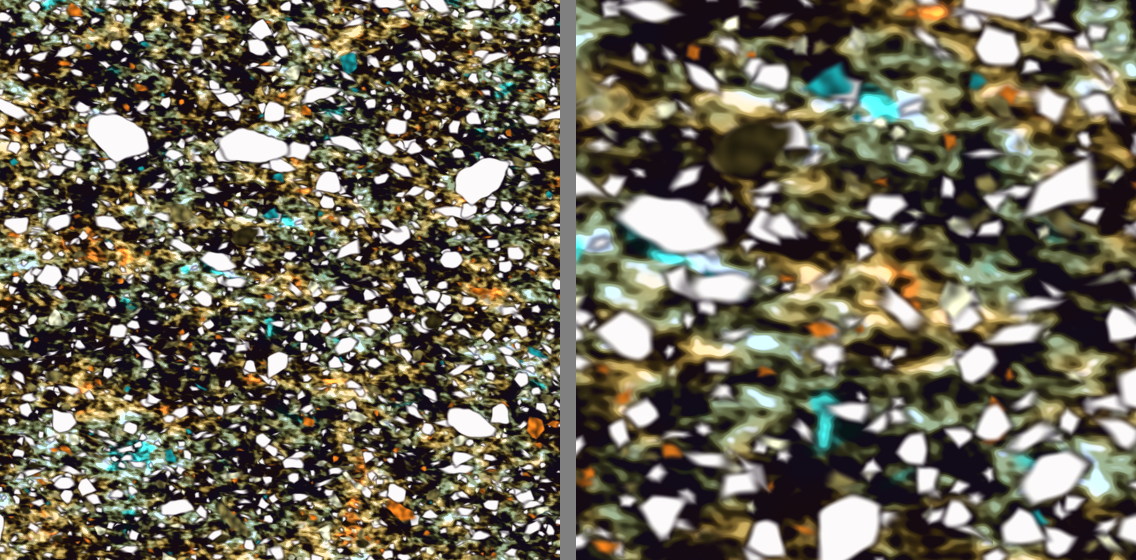
Left: the whole. Right: its middle third, enlarged.
This texture is drawn by a WebGL 2 fragment shader. Its source:

```glsl
#version 300 es
precision highp float;

uniform vec2 u_resolution;
out vec4 fragColor;

#define TILT -0.16          // bedding direction in radians
#define ANGLE_SPREAD 1.3    // scatter of grain directions
#define EDGE_SOFTNESS 0.0021
#define RIM_WIDTH 0.0045
#define TONE_BIAS 0.37
#define TONE_CONTRAST 1.25
#define INK vec3(0.075, 0.04, 0.085)
#define UMBER vec3(0.18, 0.155, 0.07)
#define OLIVE vec3(0.43, 0.40, 0.23)
#define PALE vec3(0.71, 0.70, 0.51)
#define QUARTZ vec3(0.99, 0.98, 0.98)
#define TAU 6.2831853

float hash(vec2 p) {
    vec3 q = fract(vec3(p.xyx) * 0.1031);
    q += dot(q, q.yzx + 33.33);
    return fract((q.x + q.y) * q.z);
}

float cornerSlope(vec2 corner, vec2 offset) {
    float angle = TAU * hash(corner);
    return dot(vec2(cos(angle), sin(angle)), offset);
}

float gradientNoise(vec2 p) {
    vec2 i = floor(p), f = p - i;
    vec2 u = f * f * f * (f * (f * 6.0 - 15.0) + 10.0);
    vec2 e = vec2(1.0, 0.0);
    float low = mix(cornerSlope(i, f), cornerSlope(i + e, f - e), u.x);
    float high = mix(cornerSlope(i + e.yx, f - e.yx), cornerSlope(i + 1.0, f - 1.0), u.x);
    return mix(low, high, u.y);
}

mat2 rotation(float angle) {
    float c = cos(angle), s = sin(angle);
    return mat2(c, -s, s, c);
}

vec3 toneRamp(float tone) {
    vec3 color = mix(INK, UMBER, smoothstep(0.08, 0.3, tone));
    color = mix(color, OLIVE, smoothstep(0.28, 0.5, tone));
    color = mix(color, PALE, smoothstep(0.5, 0.75, tone));
    return mix(color, QUARTZ, smoothstep(0.8, 1.05, tone));
}

// Fine groundmass: mottled tone with drifting hue
vec3 groundmass(vec2 p) {
    vec2 q = rotation(TILT) * p * vec2(0.8, 1.25) + 7.0;
    q += 0.006 * vec2(gradientNoise(q * 30.0), gradientNoise(q * 30.0 + 40.0));
    float tone = 0.45 * gradientNoise(q * 5.0) + 0.5 * gradientNoise(q * 15.0 + 11.0)
               + 0.65 * gradientNoise(q * 36.0 + 23.0) + 0.65 * gradientNoise(q * 75.0 + 37.0)
               + 0.35 * gradientNoise(q * 140.0 + 51.0);
    vec3 color = toneRamp(TONE_BIAS + TONE_CONTRAST * tone);
    float hue = gradientNoise(q * 9.0 + 70.0) + 0.7 * gradientNoise(q * 32.0 + 90.0);
    color *= mix(vec3(1.12, 0.97, 0.74), vec3(0.88, 1.02, 1.14), smoothstep(-0.3, 0.3, hue));
    float light = dot(color, vec3(0.33));
    color = mix(color, light * vec3(0.3, 1.35, 1.35), 0.85 * smoothstep(0.46, 0.62, hue));
    return mix(color, light * vec3(1.75, 0.95, 0.3), 0.8 * smoothstep(0.46, 0.62, -hue));
}

// Convex chip with slightly rounded corners, unit mean radius
float chip(vec2 q, vec2 seed) {
    float sum = 0.0;
    for (int i = 0; i < 6; i++) {
        vec2 key = seed + float(i) * vec2(17.0, 5.0);
        float angle = TAU * (float(i) + 0.8 * hash(key)) / 6.0;
        float side = dot(q, vec2(cos(angle), sin(angle))) - mix(0.6, 1.15, hash(key + 3.0));
        sum += exp(14.0 * min(side, 5.0));
    }
    return log(sum) / 14.0;
}

vec3 mineral(float pick, float mottling) {
    vec3 color = mix(vec3(0.82, 0.83, 0.70), OLIVE, step(0.4, pick));
    color = mix(color, vec3(0.78, 0.42, 0.10), step(0.66, pick));
    color = mix(color, vec3(0.08, 0.50, 0.52), step(0.86, pick));
    color = mix(color, UMBER, step(0.92, pick));
    return color * (1.0 + 0.9 * mottling);
}

// One size class of grains, one candidate per cell
void scatterGrains(inout vec3 color, vec2 p, float cells, float density, float quartzShare) {
    vec2 home = floor(p * cells);
    float mottling = gradientNoise(p * 85.0);
    for (int k = 0; k < 9; k++) {
        vec2 seed = home + vec2(k % 3 - 1, k / 3 - 1) + cells * 3.0;
        if (hash(seed) > density) continue;
        vec2 center = seed - cells * 3.0 + vec2(hash(seed + 31.0), hash(seed + 57.0));
        float sizePick = hash(seed + 73.0), longPick = hash(seed + 91.0);
        float radius = mix(0.15, 0.36, sizePick * sizePick);
        float stretch = mix(1.0, 1.75, longPick * longPick);
        float angle = TILT + ANGLE_SPREAD * (hash(seed + 113.0) - 0.5);
        vec2 q = rotation(angle) * (p * cells - center) / radius;
        float d = chip(q * vec2(1.0 / stretch, stretch), seed + 131.0) * radius / (cells * stretch);
        bool isQuartz = hash(seed + 151.0) < quartzShare;
        vec3 fill = isQuartz ? QUARTZ : mineral(hash(seed + 171.0), mottling);
        float rim = isQuartz ? 0.55 : 0.25;
        color = mix(color, INK, rim * (1.0 - smoothstep(0.0, RIM_WIDTH, d)));
        color = mix(color, fill, 1.0 - smoothstep(-EDGE_SOFTNESS, EDGE_SOFTNESS, d));
    }
}

void main() {
    vec2 p = gl_FragCoord.xy / min(u_resolution.x, u_resolution.y);
    vec3 color = groundmass(p);
    vec2 rough = p + 0.003 * vec2(gradientNoise(p * 60.0), gradientNoise(p * 60.0 + 19.0));

    // Size classes from silt to coarse sand
    scatterGrains(color, rough, 62.0, 0.42, 0.45);
    scatterGrains(color, rough, 33.0, 0.52, 0.78);
    scatterGrains(color, rough, 17.0, 0.50, 0.84);
    scatterGrains(color, rough, 7.0, 0.13, 0.95);
    fragColor = vec4(clamp(color, 0.0, 1.0), 1.0);
}
```
